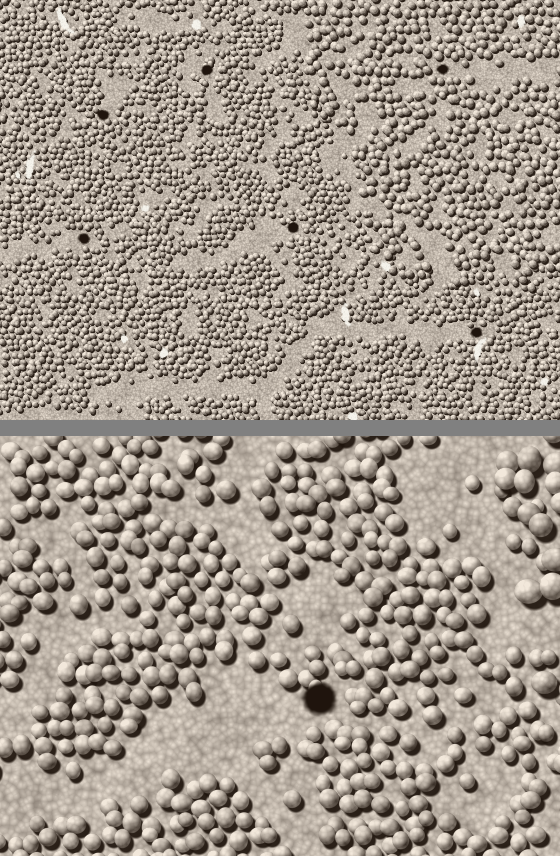
Top: the whole. Bottom: its middle third, enlarged.
This texture is drawn by a Shadertoy shader. Its source:

```glsl
const vec3 DARK_EARTH = vec3(0.12, 0.08, 0.05);
const vec3 LIT_SAND = vec3(0.91, 0.87, 0.82);
const vec3 SHELL_WHITE = vec3(0.97, 0.96, 0.93);
const vec3 LIGHT = vec3(-0.45, 0.60, 0.66);
const int TRAILS = 11;
const int BURROWS = 6;

// Raked trails as start and end; the first ones start at a burrow
const vec4 TRAIL[TRAILS] = vec4[](
    vec4(1.054, 0.835, 1.36, 0.82), vec4(0.245, 0.727, 0.27, 0.80),
    vec4(0.200, 0.432, 0.00, 0.40), vec4(0.698, 0.458, 0.44, 0.37),
    vec4(1.134, 0.208, 0.76, 0.23), vec4(0.493, 0.833, 0.45, 0.85),
    vec4(0.300, 0.960, 0.46, 0.94), vec4(0.220, 0.070, 0.66, 0.08),
    vec4(0.000, 0.005, 0.32, 0.01), vec4(0.760, 0.230, 0.62, 0.05),
    vec4(1.020, 0.430, 1.07, 0.35));

vec2 hash2(vec2 p) {
    p = vec2(dot(p, vec2(127.1, 311.7)), dot(p, vec2(269.5, 183.3)));
    return fract(sin(p) * 43758.5);
}

// Layered sines, roughly -1 to 1
float waves(vec2 p) {
    float sum = 0.0, amp = 0.5;
    for (int i = 0; i < 4; i++) {
        sum += amp * sin(p.x + 1.6 * sin(p.y * 0.9 + float(i)));
        p = mat2(1.2, 1.4, -1.4, 1.2) * p + 2.3;
        amp *= 0.65;
    }
    return sum;
}

// Distance to the nearest scattered point
float cellular(vec2 p) {
    vec2 cell = floor(p);
    float nearest = 2.0;
    for (int j = -1; j <= 1; j++)
        for (int i = -1; i <= 1; i++) {
            vec2 id = cell + vec2(i, j);
            nearest = min(nearest, length(id + hash2(id) - p));
        }
    return nearest;
}

float segment(vec2 p, vec2 a, vec2 b) {
    vec2 ab = b - a;
    return length(p - a - ab * clamp(dot(p - a, ab) / dot(ab, ab), 0.0, 1.0));
}

float trailDistance(vec2 p) {
    float d = 1.0;
    for (int i = 0; i < TRAILS; i++)
        d = min(d, segment(p, TRAIL[i].xy, TRAIL[i].zw));
    return d + 0.010 * waves(p * 30.0);
}

// Chance that a pellet lies at p
float coverage(vec2 p) {
    vec2 toCentre = p - vec2(0.72, 0.65);
    float sparse = 0.35 * exp(-9.0 * dot(toCentre, toCentre));
    float patches = smoothstep(-1.0, -0.1, waves(p * 36.0) - sparse);
    return 0.97 * patches * smoothstep(0.012, 0.030, trailDistance(p));
}

// Share of coarse pellets, largest at upper right
float coarseness(vec2 p) {
    return smoothstep(0.78, 0.90, p.x + 0.35 * (p.y - 0.6) + 0.03 * waves(p * 9.0))
         * smoothstep(0.28, 0.42, p.y);
}

// Paints shaded balls and their shadows over a tone, lit side first
float pellets(float tone, vec2 p, float scale, bool coarse, float px, float grain) {
    vec2 q = p * scale;
    float row0 = floor(q.y);
    for (int j = 1; j >= -1; j--)
        for (int i = -1; i <= 1; i++) {
            float row = row0 + float(j);
            float shift = 0.5 * mod(row, 2.0);
            vec2 id = vec2(floor(q.x - shift) + float(i), row);
            vec2 rnd = hash2(id + scale), pick = hash2(id + scale + 71.0);
            vec2 centre = id + vec2(0.5 + shift, 0.5) + 0.66 * (rnd - 0.5);
            vec2 home = centre / scale;
            bool isCoarse = pick.y < coarseness(home);
            if (isCoarse != coarse || pick.x > coverage(home)) continue;

            vec2 form = hash2(id + 13.0);
            float r = mix(0.40, 0.54, form.x);
            vec2 d = (q - centre) * (1.0 + 0.18 * (form.y - 0.5) * vec2(1.0, -1.0));
            float shade = length(d - r * vec2(0.42, -0.52));
            tone *= 1.0 - 0.93 * (1.0 - smoothstep(0.82 * r, 1.14 * r, shade));
            vec2 n = d / r;
            float lit = dot(vec3(n, sqrt(max(0.0, 1.0 - dot(n, n)))), LIGHT);
            float ball = 0.35 + 0.68 * max(lit, 0.0) + 0.16 * (rnd.x - 0.5) + 0.9 * grain;
            float edge = px * scale * 0.7;
            tone = mix(tone, ball, 1.0 - smoothstep(r - edge, r + edge, length(d)));
        }
    return tone;
}

// Coverage of shell chips, slim or stubby, turned at random
float shells(vec2 p, float px) {
    float cover = 0.0;
    for (int i = 0; i < 14; i++) {
        vec2 a = hash2(vec2(i, 5.0)), b = hash2(vec2(i, 9.0));
        vec2 d = p - a * vec2(1.333, 1.0);
        float turn = 1.2 + 1.6 * b.x;
        d = mat2(cos(turn), -sin(turn), sin(turn), cos(turn)) * d;
        vec2 size = i < 4 ? vec2(0.032, 0.008) : vec2(0.007, 0.005) + 0.006 * b.y;
        d.y += 6.0 * d.x * d.x;
        float dist = (length(d / size) - 1.0) * size.y + 0.003 * waves(p * 160.0);
        cover = max(cover, 1.0 - smoothstep(-px, px, dist));
    }
    return cover;
}

void mainImage(out vec4 fragColor, in vec2 fragCoord) {
    vec2 p = fragCoord / iResolution.y;
    float px = 1.0 / iResolution.y;

    // Grainy sand at two grain sizes
    float grain = 0.24 * (0.45 - cellular(p * 210.0)) + 0.24 * (0.45 - cellular(p * 120.0 + 40.0));
    float tone = 0.78 + grain + 0.05 * waves(p * 60.0);

    // Fine and coarse pellets
    tone = pellets(tone, p, 68.0, false, px, grain);
    tone = pellets(tone, p, 50.0, true, px, grain);

    // Burrow mouths
    for (int i = 0; i < BURROWS; i++) {
        vec2 d = (p - TRAIL[i].xy) * vec2(0.9, 1.0);
        float mouth = length(d) + 0.0015 * waves(p * 140.0);
        tone = mix(0.0, tone, smoothstep(0.009, 0.015, mouth));
    }

    vec3 colour = mix(DARK_EARTH, LIT_SAND, clamp(tone, 0.0, 1.05));
    colour = mix(colour, SHELL_WHITE - 0.3 * abs(grain), shells(p, px));
    fragColor = vec4(colour, 1.0);
}
```
